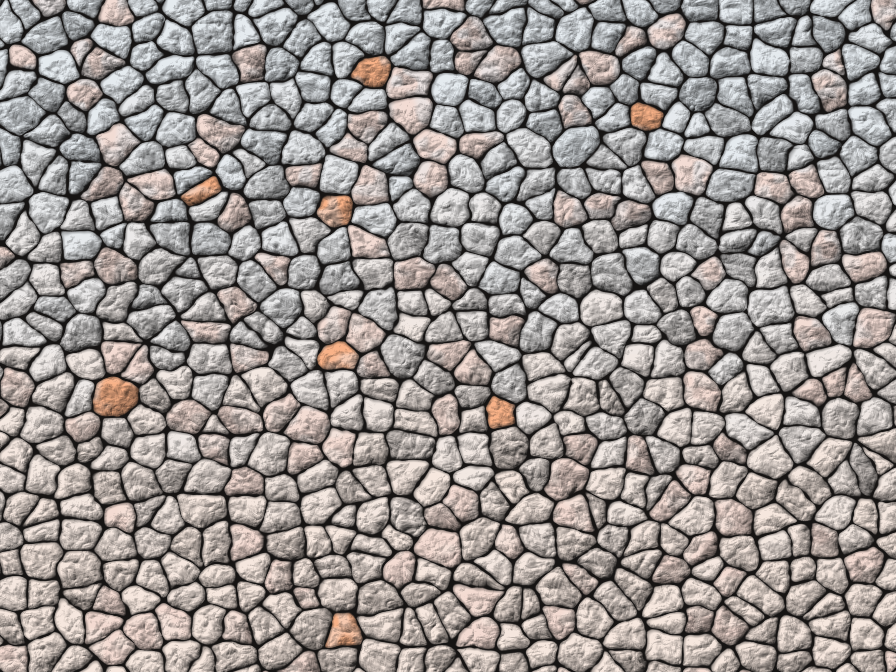
Give the GLSL for this texture, as a WebGL 1 fragment shader.

```glsl
precision highp float;
// A sunlit wall of tightly packed rough stones with dark joints.
// A weighted Voronoi diagram gives the stones, their border distance gives
// domed relief, and noise adds chipped facets lit from the upper left.
uniform vec2 u_resolution;

float hash(vec2 p) {
  return fract(sin(dot(p, vec2(127.1, 311.7))) * 43758.5453);
}

vec2 hash2(vec2 p) {
  return vec2(hash(p), hash(p + 57.3));
}

float noise(vec2 p) {
  vec2 i = floor(p), f = fract(p);
  f = f * f * (3.0 - 2.0 * f);
  return mix(mix(hash(i), hash(i + vec2(1.0, 0.0)), f.x),
             mix(hash(i + vec2(0.0, 1.0)), hash(i + 1.0), f.x), f.y);
}

// Sharp creases at several scales, for chipped rock
float chips(vec2 p) {
  float sum = 0.0, amp = 0.5;
  for (int i = 0; i < 4; i++) {
    sum += amp * abs(2.0 * noise(p) - 1.0);
    p = mat2(1.6, 1.2, -1.2, 1.6) * p + 7.7;
    amp *= 0.55;
  }
  return sum;
}

vec2 seed(vec2 cell) {
  return cell + 0.5 + 0.82 * (hash2(cell) - 0.5);
}

float weight(vec2 cell) {
  return 0.16 * hash(cell + 19.1);
}

float smoothMin(float a, float b, float k) {
  float h = max(k - abs(a - b), 0.0) / k;
  return min(a, b) - 0.25 * h * h * k;
}

// Rounded distance to the border of the stone at p, and its cell
float stone(vec2 p, out vec2 id) {
  float nearest = 9.0;
  for (int y = -1; y <= 1; y++)
    for (int x = -1; x <= 1; x++) {
      vec2 cell = floor(p) + vec2(x, y);
      vec2 r = seed(cell) - p;
      float d = dot(r, r) - weight(cell);
      if (d < nearest) { nearest = d; id = cell; }
    }
  vec2 own = seed(id);
  float edge = 1.0;
  for (int y = -2; y <= 2; y++)
    for (int x = -2; x <= 2; x++) {
      if (x == 0 && y == 0) continue;
      vec2 cell = id + vec2(x, y);
      vec2 s = seed(cell), r = s - p;
      float d = dot(r, r) - weight(cell) - nearest;
      edge = smoothMin(edge, 0.5 * d / length(s - own), 0.13);
    }
  return edge;
}

// Domed stone with its own tilt and a chipped surface
float relief(vec2 p, float edge, vec2 id) {
  float t = 1.0 - clamp(edge / 0.36, 0.0, 1.0);
  vec2 tilt = hash2(id + 5.0) - 0.5;
  return 0.23 * (1.0 - t * t) + 0.45 * dot(p - seed(id), tilt)
       + 0.3 * chips(p * 2.1 + 9.0 * hash2(id));
}

void main() {
  vec2 uv = gl_FragCoord.xy / u_resolution.y;
  vec2 p = uv * vec2(20.5, 22.5) + 3.0;
  p += 0.16 * vec2(noise(p * 2.3), noise(p * 2.3 + 31.0));

  // Slope toward the sun
  vec2 toSun = vec2(-0.55, 0.83) * 0.055;
  vec2 id, sunId;
  float edge = stone(p, id);
  float sunEdge = stone(p + toSun, sunId);
  float slope = (relief(p, edge, id) - relief(p + toSun, sunEdge, id)) / 0.055;

  // Direct light, fine grain and a value for each stone
  float light = 0.71 + 0.24 * slope + 0.16 * (hash(id + 3.0) - 0.5);
  light += 0.22 * (noise(p * 8.0) - 0.5) + 0.12 * (noise(p * 3.0 + 40.0) - 0.5);
  light = clamp(light, 0.17, 0.92);

  // Cool grey at the top, warm at the foot; some pink and a few rust stones
  vec3 tint = mix(vec3(1.05, 0.985, 0.945), vec3(0.975, 1.0, 1.02),
                  smoothstep(0.1, 0.95, uv.y + 0.25 * (hash(id + 8.0) - 0.5)));
  float kind = hash(id + 71.0);
  float patches = smoothstep(0.2, 0.6, noise(p * 2.5 + 60.0));
  tint = mix(tint, vec3(1.04, 0.93, 0.89), step(0.78, kind) * (0.4 + 0.5 * patches));
  tint = mix(tint, vec3(1.06, 0.76, 0.58), step(0.982, kind) * (0.5 + 0.5 * patches));
  vec3 color = light * tint;

  // Dark joints with ragged rims and soft occlusion
  float rim = edge + 0.05 * (noise(p * 6.0 + 12.0) - 0.5);
  color *= mix(0.65, 1.0, smoothstep(0.02, 0.13, rim));
  float soft = 16.0 / u_resolution.y;
  color = mix(vec3(0.085, 0.077, 0.075), color, smoothstep(0.027 - soft, 0.027 + soft, rim));
  gl_FragColor = vec4(color, 1.0);
}
```
